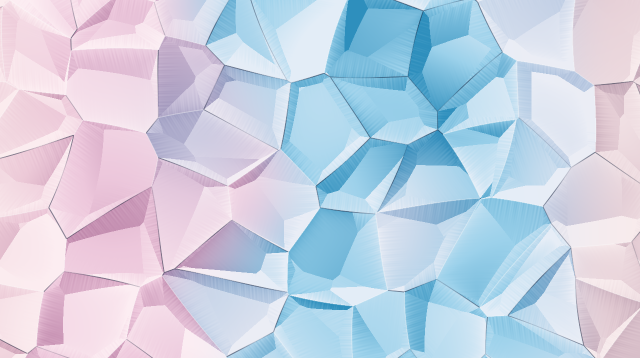
Reproduce this background procedurally as a WebGL 2 fragment shader.

```glsl
#version 300 es
precision highp float;
uniform vec2 u_resolution;
out vec4 outColor;

const float CELLS = 4.9;         // cells per canvas height
const float JITTER = 0.98;
const float WARP = 0.022;        // bend of the facet borders
const vec2 LIGHT = vec2(0.45, -0.89);
const float RELIEF = 0.34;       // strength of facet shading
const float VARIATION = 0.36;    // random tone per facet
const float SLANT = 0.55;        // gradient inside a facet
const float CREASE = 0.0021;     // half width of the dark creases
const float GRAIN = 0.055;       // strength of the brushed lines
const float GRAIN_FREQ = 640.0;
const int AA = 2;

const vec3 PINK_PALE = vec3(0.99, 0.93, 0.95);
const vec3 PINK_MID = vec3(0.93, 0.78, 0.86);
const vec3 PINK_DEEP = vec3(0.72, 0.49, 0.64);
const vec3 BLUE_PALE = vec3(0.89, 0.93, 0.97);
const vec3 BLUE_MID = vec3(0.61, 0.82, 0.92);
const vec3 BLUE_DEEP = vec3(0.18, 0.56, 0.74);
const vec3 LILAC_PALE = vec3(0.93, 0.93, 0.96);
const vec3 LILAC_MID = vec3(0.78, 0.79, 0.88);
const vec3 LILAC_DEEP = vec3(0.55, 0.57, 0.73);
const vec3 BLUSH_PALE = vec3(0.98, 0.92, 0.92);
const vec3 BLUSH_MID = vec3(0.92, 0.80, 0.82);
const vec3 BLUSH_DEEP = vec3(0.74, 0.58, 0.64);

float hash(vec2 v) {
  return fract(sin(dot(v, vec2(127.1, 311.7))) * 43758.545);
}

vec2 hash2(vec2 v) {
  return vec2(hash(v), hash(v + 37.2));
}

vec2 sitePoint(vec2 id) {
  return id + 0.5 + JITTER * (hash2(id) - 0.5);
}

float glow(vec2 p, vec2 center, vec2 radius) {
  vec2 d = (p - center) / radius;
  return exp(-dot(d, d));
}

vec3 ramp(vec3 pale, vec3 mid, vec3 deep, float tone) {
  vec3 c = mix(pale, mid, clamp(tone * 2.0, 0.0, 1.0));
  return mix(c, deep, clamp(tone * 2.0 - 1.0, 0.0, 1.0));
}

// Broad light and dark regions
float depthField(vec2 p) {
  float t = 0.38;
  t += 0.52 * glow(p, vec2(1.21, 0.55), vec2(0.15, 0.20));
  t += 0.42 * glow(p, vec2(1.05, 0.90), vec2(0.13, 0.12));
  t += 0.34 * glow(p, vec2(0.84, 0.77), vec2(0.13, 0.09));
  t += 0.36 * glow(p, vec2(1.26, 0.78), vec2(0.13, 0.12));
  t += 0.42 * glow(p, vec2(1.20, 0.18), vec2(0.25, 0.14));
  t += 0.32 * glow(p, vec2(0.20, 0.74), vec2(0.15, 0.10));
  t += 0.26 * glow(p, vec2(0.30, 0.45), vec2(0.10, 0.17));
  t += 0.22 * glow(p, vec2(0.53, 0.66), vec2(0.18, 0.14));
  t -= 0.30 * glow(p, vec2(0.86, 0.91), vec2(0.10, 0.09));
  t -= 0.42 * glow(p, vec2(1.11, 0.37), vec2(0.10, 0.12));
  t -= 0.16 * glow(p, vec2(1.55, 0.48), vec2(0.22, 0.40));
  return t - 0.16 * glow(p, vec2(0.0, 0.65), vec2(0.13, 0.5));
}

// Pink on the left, blue in the middle, lilac and blush on the right
vec3 palette(vec2 p, float tone) {
  vec3 pink = ramp(PINK_PALE, PINK_MID, PINK_DEEP, tone);
  vec3 blue = ramp(BLUE_PALE, BLUE_MID, BLUE_DEEP, tone);
  vec3 lilac = ramp(LILAC_PALE, LILAC_MID, LILAC_DEEP, tone);
  vec3 blush = ramp(BLUSH_PALE, BLUSH_MID, BLUSH_DEEP, tone);
  float border = 0.63 + 0.08 * sin(p.y * 6.2 - 1.5);
  vec3 c = mix(pink, blue, smoothstep(border - 0.05, border + 0.07, p.x));
  float haze = glow(p, vec2(0.55, 0.65), vec2(0.16, 0.20));
  haze += 0.8 * glow(p, vec2(0.67, 0.10), vec2(0.11, 0.15));
  haze += 0.7 * glow(p, vec2(1.12, 0.38), vec2(0.09, 0.11));
  haze += 0.75 * smoothstep(1.38, 1.58, p.x + 0.15 * (p.y - 0.5));
  c = mix(c, lilac, clamp(haze, 0.0, 0.9));
  c = mix(c, pink, 0.85 * glow(p, vec2(0.69, 0.46), vec2(0.08, 0.08)));
  float sides = smoothstep(1.58, 1.72, p.x) + 0.6 * smoothstep(0.16, 0.0, p.x);
  return mix(c, blush, 0.85 * sides);
}

// Each cell is a cut stone: a tilted top with sloping sides
vec3 relief(vec2 p) {
  vec2 g = (p + WARP * sin(p.yx * vec2(8.0, 6.5) + vec2(0.4, 2.1))) * CELLS;
  vec2 home = floor(g), id = home;
  float nearest = 1e3;
  for (int j = -1; j <= 1; j++) for (int i = -1; i <= 1; i++) {
    vec2 cell = home + vec2(i, j);
    float d = distance(g, sitePoint(cell));
    if (d < nearest) { nearest = d; id = cell; }
  }
  vec2 site = sitePoint(id), tilt = (hash2(id + 9.1) - 0.5) * 1.1;
  vec2 normal = -tilt, facetId = id, edgeId = id;
  float height = 0.24 + dot(g - site, tilt), edge = 1e3, side = 0.0;
  for (int j = -2; j <= 2; j++) for (int i = -2; i <= 2; i++) {
    if (i == 0 && j == 0) continue;
    vec2 cell = id + vec2(i, j), other = sitePoint(cell);
    vec2 dir = normalize(other - site);
    float d = dot(0.5 * (site + other) - g, dir);
    float slope = mix(0.4, 2.6, hash(id * 1.7 + cell * 3.1));
    if (d < edge) { edge = d; edgeId = cell; }
    if (d * slope < height) {
      height = d * slope;
      normal = dir * min(slope, 1.0);
      facetId = id * 2.3 + cell;
      side = 1.0;
    }
  }
  // Tone from region, light, facet and a soft gradient
  vec2 q = mix(p, site / CELLS, 0.6);
  float tone = depthField(q) - RELIEF * dot(normal, LIGHT);
  tone += VARIATION * (hash(facetId + 5.3) - 0.5);
  tone += SLANT * dot(g - site, hash2(facetId) - 0.5);
  float rim = exp(-9.0 * edge);
  tone += 0.5 * rim * (hash(facetId + 2.7) - 0.6);
  // Brushed lines fan down the sloping sides
  vec2 along = normalize(normal + 0.4 * (hash2(facetId + 4.4) - 0.5));
  float across = dot(p, vec2(-along.y, along.x));
  float strokes = sin(across * GRAIN_FREQ + 5.0 * edge) * sin(across * 231.0 + 3.0 * sin(across * 57.0));
  tone += GRAIN * mix(0.25, 1.0, side) * strokes * smoothstep(0.4, 0.02, edge);
  vec3 c = palette(q, clamp(tone, 0.0, 1.0));
  // Dark creases of uneven weight on some borders, bright rims on the rest
  float weight = 0.65 + 0.35 * sin(dot(p, vec2(31.0, 23.0)));
  float line = 1.0 - smoothstep(0.2 * CREASE, CREASE, edge / CELLS);
  float dark = step(0.5, hash(id + edgeId));
  c = mix(c, c * vec3(0.42, 0.45, 0.52), 0.85 * line * dark * weight);
  return mix(c, vec3(0.98), 0.4 * line * (1.0 - dark));
}

void main() {
  vec3 sum = vec3(0.0);
  for (int j = 0; j < AA; j++) for (int i = 0; i < AA; i++) {
    vec2 offset = (vec2(i, j) + 0.5) / float(AA) - 0.5;
    sum += relief((gl_FragCoord.xy + offset) / u_resolution.y);
  }
  outColor = vec4(sum / float(AA * AA), 1.0);
}
```
